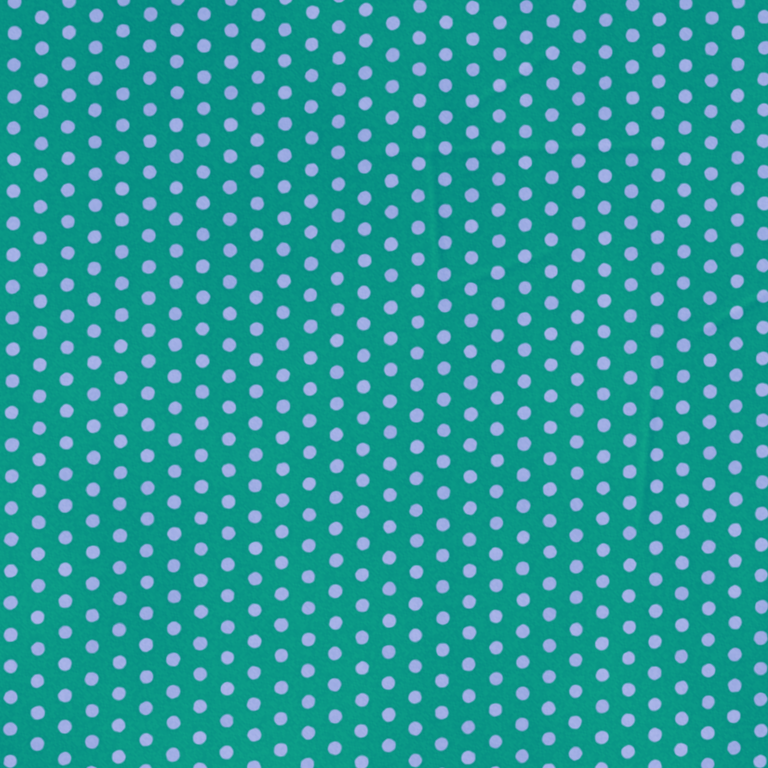
Write a three.js fragment shader that draws this pattern.

```glsl
// Lavender polka dots in staggered columns on softly creased teal cotton.
#define COLUMN_PITCH 0.0349
#define ROW_PITCH 0.04118
#define DOT_RADIUS 0.0088
#define EDGE_SOFTNESS 0.0018
#define DOT_JITTER 0.0012
#define WEAVE_SCALE 330.0
#define CREASE_WIDTH 0.007
#define TEAL_DEEP vec3(0.012, 0.53, 0.508)
#define TEAL_BRIGHT vec3(0.05, 0.625, 0.535)
#define LAVENDER_DEEP vec3(0.56, 0.635, 0.86)
#define LAVENDER_BRIGHT vec3(0.69, 0.725, 0.92)

varying vec2 vUv;

float hash(vec2 p) {
  vec3 q = fract(vec3(p.xyx) * 0.1031);
  q += dot(q, q.yzx + 33.33);
  return fract((q.x + q.y) * q.z);
}

float noise(vec2 p) {
  vec2 i = floor(p), f = fract(p);
  f = f * f * (3.0 - 2.0 * f);
  return mix(mix(hash(i), hash(i + vec2(1.0, 0.0)), f.x),
             mix(hash(i + vec2(0.0, 1.0)), hash(i + vec2(1.0, 1.0)), f.x), f.y);
}

float fbm(vec2 p) {
  float sum = 0.0, gain = 0.5;
  for (int i = 0; i < 4; i++) {
    sum += gain * noise(p);
    p = p * 2.03 + 17.0;
    gain *= 0.5;
  }
  return sum;
}

float bump(float x, float center, float width) {
  float t = (x - center) / width;
  return exp(-t * t);
}

// Fold from a to b: lit on its left side, shaded on its right.
float crease(vec2 p, vec2 a, vec2 b) {
  vec2 along = b - a;
  float h = clamp(dot(p - a, along) / dot(along, along), 0.0, 1.0);
  vec2 away = p - a - along * h;
  float side = dot(away, normalize(vec2(-along.y, along.x))) / CREASE_WIDTH;
  float taper = sqrt(4.0 * h * (1.0 - h));
  return side * exp(-dot(away, away) / (CREASE_WIDTH * CREASE_WIDTH)) * taper;
}

float creases(vec2 p) {
  return crease(p, vec2(0.575, 0.60), vec2(0.560, 0.83))
       + crease(p, vec2(0.833, 0.30), vec2(0.855, 0.56))
       + crease(p, vec2(0.470, 0.80), vec2(0.900, 0.81)) * 0.6
       + crease(p, vec2(0.600, 0.85), vec2(0.730, 0.94)) * 0.7
       + crease(p, vec2(0.900, 0.56), vec2(1.020, 0.63))
       + crease(p, vec2(0.570, 0.62), vec2(0.740, 0.68)) * 0.6;
}

// Distance from the nearest dot edge (x) and a random tone for that dot (y).
vec2 dots(vec2 p) {
  float down = 1.0 - p.y;
  float across = p.x - 0.0182;

  // Columns lean and bow slightly with the cloth.
  float u = (across + 0.006 * (down - 0.0846) - 0.0167 * p.x * (1.0 - p.x)) / COLUMN_PITCH;
  float column = floor(u + 0.5);

  // Rows climb and tighten to the right, with two local pulls.
  float pull = 0.0028 * bump(p.x, 0.35, 0.09) * smoothstep(0.9, 0.6, down)
             - 0.0030 * bump(p.x, 0.54, 0.05) * smoothstep(0.4, 0.1, down);
  float pitch = ROW_PITCH - 0.0008 * across;
  float v = (down - 0.0846 - pull + 0.0226 * across) / pitch - 0.5 * mod(column, 2.0);
  float row = floor(v + 0.5);

  vec2 id = vec2(column, row) + 64.0;
  vec2 jitter = vec2(hash(id), hash(id + 71.0)) - 0.5;
  vec2 offset = vec2((u - column) * COLUMN_PITCH, (v - row) * pitch) - jitter * DOT_JITTER;
  float radius = DOT_RADIUS * (1.0 + 0.06 * (hash(id + 131.0) - 0.5));
  float ragged = 0.0010 * (noise(p * 210.0) - 0.5);
  return vec2(length(offset) - radius + ragged, hash(id + 193.0));
}

void main() {
  vec2 p = vUv;

  // Broad light on the cloth, vertical ripples and folds.
  float shade = 0.72 - 0.28 * p.y
              + 0.60 * (fbm(p * vec2(5.0, 4.0)) - 0.47)
              + 0.25 * (fbm(vec2(p.x * 26.0 + p.y * 3.0, p.y * 5.0)) - 0.47)
              + 0.85 * creases(p);

  // Fine diagonal weave.
  vec2 twill = vec2(p.x + p.y, (p.x - p.y) * 0.7) * WEAVE_SCALE;
  float weave = noise(twill) - 0.5;

  vec2 dot_ = dots(p);
  float ink = 1.0 - smoothstep(-EDGE_SOFTNESS, EDGE_SOFTNESS, dot_.x);
  float halo = exp(-max(dot_.x, 0.0) / 0.0035);

  vec3 cloth = mix(TEAL_DEEP, TEAL_BRIGHT, shade - 0.22 * halo + 0.45 * weave);
  float tone = 0.12 + 0.65 * shade + 0.30 * (dot_.y - 0.5) + 0.30 * weave;
  vec3 spot = mix(LAVENDER_DEEP, LAVENDER_BRIGHT, clamp(tone, 0.0, 1.0));

  gl_FragColor = vec4(mix(cloth, spot, ink), 1.0);
}
```
